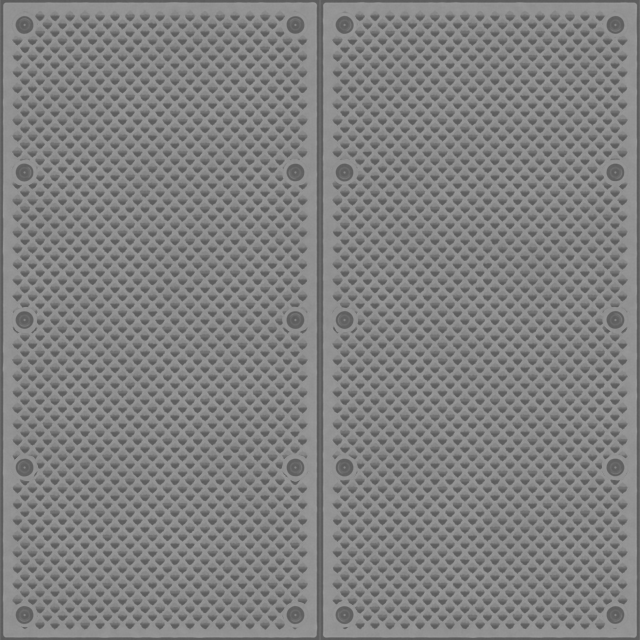
Reproduce this texture procedurally as a WebGL 1 fragment shader.

```glsl
precision highp float;
// Two grey steel panels with a staggered grid of scooped holes, bolts and dark seams.
uniform vec2 u_resolution;

vec2 hash2(vec2 p) {
  p = vec2(dot(p, vec2(127.1, 311.7)), dot(p, vec2(269.5, 183.3)));
  return fract(sin(p) * 43758.55);
}

float corner(vec2 cell, vec2 offset, vec2 f) {
  return dot(hash2(cell + offset) * 2.0 - 1.0, f - offset);
}

float gradientNoise(vec2 p) {
  vec2 i = floor(p), f = fract(p);
  vec2 u = f * f * f * (f * (f * 6.0 - 15.0) + 10.0);
  return mix(mix(corner(i, vec2(0.0), f), corner(i, vec2(1.0, 0.0), f), u.x),
             mix(corner(i, vec2(0.0, 1.0), f), corner(i, vec2(1.0), f), u.x), u.y);
}

// 1 below the edge, 0 above it, blended over the given width
float below(float edge, float d, float width) {
  return 1.0 - smoothstep(edge - width, edge + width, d);
}

void main() {
  vec2 uv = gl_FragCoord.xy / u_resolution;
  float aa = 0.8 / min(u_resolution.x, u_resolution.y);
  float panel = floor(uv.x * 2.0);
  vec2 p = vec2(mod(uv.x, 0.5) - 0.25, uv.y - 0.5);

  float grain = gradientNoise(uv * 290.0);
  float blotch = gradientNoise(uv * 75.0);
  float cloud = gradientNoise(uv * 9.0);

  // Nearest hole of two interleaved grids
  vec2 pitch = vec2(0.02344, 0.025);
  vec2 q = p / pitch;
  vec2 gridA = floor(q + 0.5), gridB = floor(q) + 0.5;
  vec2 a = abs(q - gridA), b = abs(q - gridB);
  vec2 id = a.x + a.y < b.x + b.y ? gridA : gridB;
  vec2 h = q - id;
  vec2 vary = hash2(id * 2.0 + panel * 57.0);

  // Nearest bolt: two columns of five
  float boltRow = clamp(floor(p.y / 0.2305 + 0.5), -2.0, 2.0);
  float side = p.x < 0.0 ? -1.0 : 1.0;
  vec2 bolt = p - vec2(0.2116 * side, 0.2305 * boltRow);
  float boltDist = length(bolt);

  // Rounded diamond holes, lit above and shaded below
  float inField = step(abs(id.x), 9.6) * step(abs(id.y), 19.1);
  inField *= smoothstep(0.0195, 0.0215, boltDist + blotch * 0.004);
  float round = mix(abs(h.x) + abs(h.y), length(h), 0.5) + grain * 0.04;
  float soft = aa / pitch.x + 0.015;
  float hole = below(0.33 + 0.03 * (vary.x - 0.5), round, soft) * inField;
  float lower = below(0.06 + 0.05 * (vary.y - 0.5), h.y + grain * 0.05, soft);
  float shade = mix(0.365, 0.445, smoothstep(-0.14, 0.04, h.y + (vary.x - 0.5) * 0.12));

  float grey = 0.575 + 0.025 * blotch + 0.02 * cloud;
  grey -= 0.018 * inField * below(0.0, h.y, 0.3);
  grey += 0.02 * inField * below(0.05, abs(round - 0.39), 0.04) * step(h.y, 0.0);
  grey = mix(grey, mix(0.53 + 0.02 * cloud, shade, lower), hole);

  // Bolt heads with a worn ring, a glint arc and a centre pin
  float turn = 6.283 * hash2(vec2(side + panel * 5.0, boltRow)).x;
  float arc = smoothstep(0.2, 0.9, dot(bolt / max(boltDist, 0.0001), vec2(cos(turn), sin(turn))));
  grey -= 0.025 * below(0.001, abs(boltDist - 0.0195), 0.0015) * (0.5 + blotch);
  float head = 0.375 + 0.025 * blotch;
  head += 0.05 * below(0.001, abs(boltDist - 0.0075), aa + 0.0005);
  head += 0.09 * arc * below(0.0009, abs(boltDist - 0.0098), aa);
  head = mix(head, 0.53, below(0.0016, boltDist, aa));
  grey = mix(grey, head, below(0.0138 + 0.0008 * blotch, boltDist, aa));

  // Dark seam with a paler core and slightly chipped panel edges
  vec2 inset = vec2(0.25, 0.5) - abs(p);
  vec2 cornerGap = max(vec2(0.010, 0.009) - inset, 0.0);
  float edge = 0.005 - length(cornerGap) + 0.0012 * max(blotch, 0.0);
  float seam = below(0.0, edge, aa);
  float core = 0.055 * below(0.0013, inset.x, aa);
  grey += 0.015 * below(0.0012, abs(edge - 0.0015), 0.001);
  grey = mix(grey, 0.365 + core + 0.015 * blotch, seam);

  // Fine surface grain
  grey += 0.018 * grain;
  gl_FragColor = vec4(vec3(grey), 1.0);
}
```
